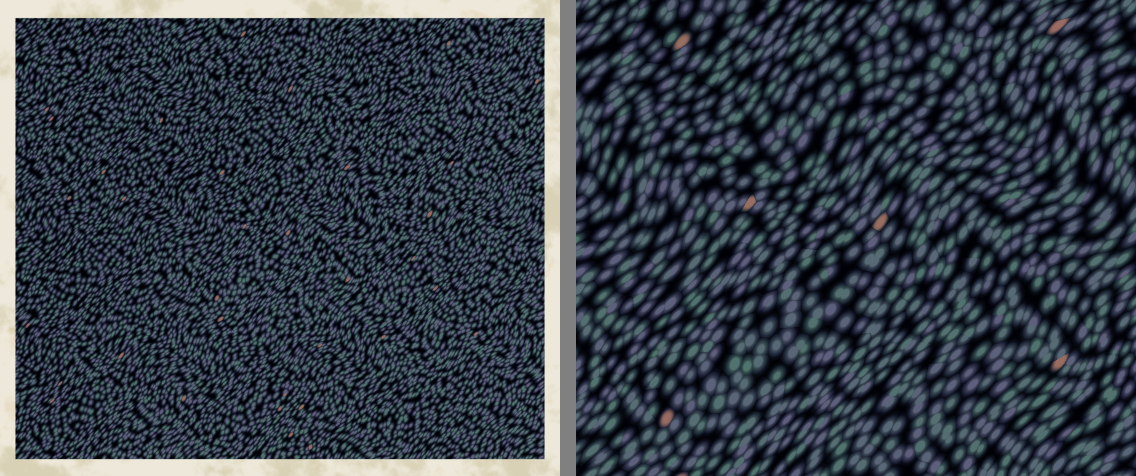
Left: the whole. Right: its middle third, enlarged.
Give the GLSL for this texture, as a WebGL 2 fragment shader.

```glsl
#version 300 es
precision highp float;
// Dark woven cloth in a cream paper frame. The cloth is stretched cellular
// noise along a slanted, gently warped grid; each grain is toned by its distance
// field and tinted by its cell. The paper is mottled with layered sines.

#define GRAIN_SIZE vec2(0.0150, 0.0072)  // length and width of a grain
#define GRAIN_ANGLE 0.86                 // slant in radians
#define WARP 0.0045                      // waviness of the weave
#define CONTRAST 1.22
#define BRIGHTNESS -0.01
#define TINT 0.30                        // colour spread between grains
#define SPECK_SHARE 0.004                // share of warm grains
#define FRAME_LOW vec2(0.0325, 0.0355)   // left and bottom margins
#define FRAME_HIGH vec2(0.0325, 0.0380)  // right and top margins

uniform vec2 u_resolution;
out vec4 fragColor;

vec3 hash3(vec2 cell) {
    vec3 q = fract(cell.xyx * vec3(0.1031, 0.1030, 0.0973));
    q += dot(q, q.yxz + 33.33);
    return fract((q.xxy + q.yzz) * q.zyx);
}

// Sum of turned sine products, roughly in -1..1
float layeredSines(vec2 p) {
    float sum = 0.0;
    float weight = 0.5;
    for (int i = 0; i < 5; i++) {
        sum += weight * sin(p.x + 1.7 * sin(p.y * 0.8)) * cos(p.y + 1.3 * sin(p.x * 0.7));
        p = mat2(1.22, 1.42, -1.42, 1.22) * p + vec2(1.9, 4.3);
        weight *= 0.62;
    }
    return sum;
}

// Nearest grain: x is squared distance, yz its cell
vec3 nearestGrain(vec2 p) {
    vec2 base = floor(p);
    vec3 best = vec3(9.0, base);
    for (int y = -1; y <= 1; y++) {
        for (int x = -1; x <= 1; x++) {
            vec2 cell = base + vec2(x, y);
            vec2 offset = cell + hash3(cell).xy - p;
            float d2 = dot(offset, offset);
            if (d2 < best.x) best = vec3(d2, cell);
        }
    }
    return best;
}

// Ramp from near black to pale slate
vec3 clothRamp(float tone) {
    vec3 c = mix(vec3(0.0, 0.005, 0.02), vec3(0.035, 0.045, 0.075), smoothstep(0.0, 0.26, tone));
    c = mix(c, vec3(0.12, 0.15, 0.20), smoothstep(0.22, 0.52, tone));
    c = mix(c, vec3(0.21, 0.25, 0.27), smoothstep(0.48, 0.76, tone));
    return mix(c, vec3(0.36, 0.41, 0.42), smoothstep(0.74, 1.0, tone));
}

vec3 cloth(vec2 p) {
    // Bend the weave, then align the grid with the slant
    vec2 bent = p + WARP * vec2(sin(p.y * 43.0 + 2.0 * sin(p.x * 17.0)),
                                sin(p.x * 37.0 + 2.0 * sin(p.y * 23.0)));
    float c = cos(GRAIN_ANGLE);
    float s = sin(GRAIN_ANGLE);
    vec2 aligned = vec2(c * bent.x + s * bent.y, c * bent.y - s * bent.x);
    vec3 grain = nearestGrain(aligned / GRAIN_SIZE + 300.0);
    vec3 rnd = hash3(grain.yz + 57.0);

    // Exponential of the squared distance spreads the tones evenly
    float tone = exp(-3.14159 * grain.x);
    float shade = 0.05 * layeredSines(p * 4.0 + 1.0) + 0.06 * (p.x - p.y);
    tone = 0.5 + (tone - 0.5) * CONTRAST + BRIGHTNESS + shade + 0.22 * (rnd.x - 0.5);
    vec3 color = clothRamp(clamp(tone, 0.0, 1.0));

    // Teal to blue tints, and a few warm specks
    vec3 tint = mix(vec3(-0.4, 0.35, 0.1), vec3(0.1, -0.35, 0.55), rnd.y);
    color *= 1.0 + TINT * tint;
    float speck = step(1.0 - SPECK_SHARE, rnd.z) * smoothstep(0.25, 0.9, tone);
    return mix(color, vec3(0.66, 0.43, 0.36), 0.8 * speck);
}

vec3 paper(vec2 p) {
    float mottle = layeredSines(p * 13.0) + 0.35 * layeredSines(p * 55.0 + 7.0);
    vec3 color = mix(vec3(0.93, 0.91, 0.85), vec3(0.85, 0.82, 0.71), smoothstep(-0.15, 0.6, mottle));
    float stain = smoothstep(0.45, 0.9, layeredSines(p * 21.0 + 3.0));
    return color - stain * vec3(0.02, 0.05, 0.08);
}

// Signed distance to the cloth rectangle
float panelDistance(vec2 p, float aspect) {
    vec2 high = vec2(aspect, 1.0) - FRAME_HIGH;
    vec2 d = max(FRAME_LOW - p, p - high);
    return max(d.x, d.y);
}

void main() {
    float pixel = 1.0 / u_resolution.y;
    vec2 p = gl_FragCoord.xy * pixel;
    float edge = panelDistance(p, u_resolution.x * pixel);

    // Four samples per pixel soften the fine grain
    vec3 weave = vec3(0.0);
    for (int i = 0; i < 4; i++) {
        vec2 shift = vec2(i % 2, i / 2) - 0.5;
        weave += 0.25 * cloth(p + 0.5 * shift * pixel);
    }
    float outside = smoothstep(-0.0016, 0.0016, edge);
    fragColor = vec4(mix(weave, paper(p), outside), 1.0);
}
```
